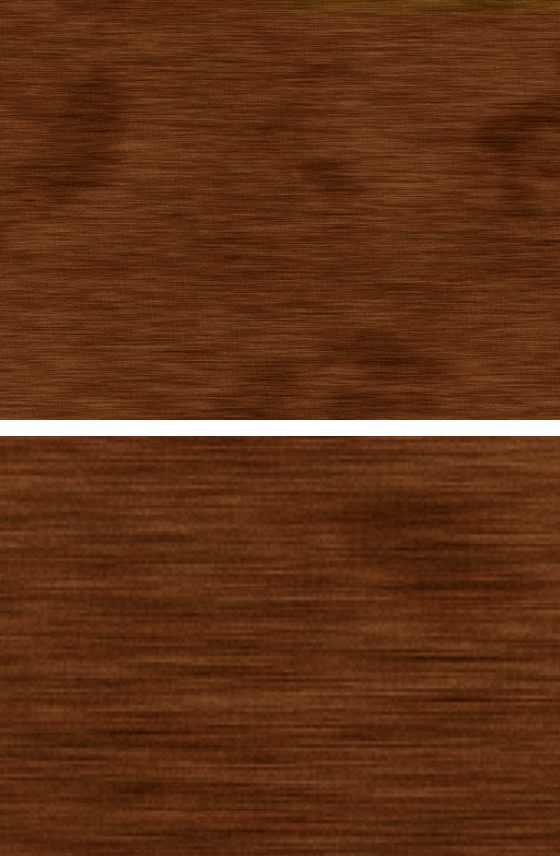
Top: the whole. Bottom: its middle third, enlarged.
This texture is drawn by a Shadertoy shader. Its source:

```glsl
// Dark brown brushed wood: layers of row-shifted value noise stretched along x
// make crisp hair-fine streaks, soft cloudy noise adds dark stains, and a
// three-stop ramp turns the summed tone into colour.

float hash(vec2 p) {
    return fract(sin(dot(p, vec2(127.1, 311.7))) * 43758.5453);
}

float noise(vec2 p) {
    vec2 i = floor(p), f = fract(p);
    f = f * f * (3.0 - 2.0 * f);
    return mix(mix(hash(i), hash(i + vec2(1, 0)), f.x),
               mix(hash(i + vec2(0, 1)), hash(i + vec2(1, 1)), f.x), f.y);
}

// One row of smooth noise, shifted at random so that rows do not line up
float fibreRow(float x, float row) {
    x += 17.0 * hash(vec2(row, 3.7));
    float i = floor(x);
    return mix(hash(vec2(i, row)), hash(vec2(i + 1.0, row)), smoothstep(0.0, 1.0, x - i));
}

// Long thin fibres, centred on zero
float fibres(vec2 p) {
    float row = floor(p.y);
    return mix(fibreRow(p.x, row), fibreRow(p.x, row + 1.0),
               smoothstep(0.0, 1.0, p.y - row)) - 0.5;
}

// Soft cloud of three octaves, about 0 to 1
float cloud(vec2 p) {
    float sum = 0.0, amp = 0.57;
    for (int k = 0; k < 3; k++) {
        sum += amp * noise(p);
        p = p * 2.03 + 11.3;
        amp *= 0.5;
    }
    return sum;
}

vec3 woodRamp(float t) {
    vec3 dark = vec3(0.29, 0.13, 0.037);
    vec3 mid = vec3(0.37, 0.181, 0.068);
    vec3 light = vec3(0.45, 0.25, 0.12);
    return mid + (mid - dark) * min(2.0 * t - 1.0, 0.0)
               + (light - mid) * max(2.0 * t - 1.0, 0.0);
}

void mainImage(out vec4 fragColor, in vec2 fragCoord) {
    vec2 p = fragCoord / iResolution.y;

    // Streaks from broad to hair-fine
    float tone = 0.58;
    tone += 0.28 * fibres(p * vec2(7.0, 70.0) + 5.0);
    tone += 0.48 * fibres(p * vec2(11.0, 190.0) + 31.0);
    tone += 0.72 * fibres(p * vec2(16.0, 384.0) + vec2(73.0, 73.5));
    tone += 0.48 * fibres(p * vec2(42.0, 384.0) + vec2(9.0, 511.5));

    // Sparse dark scratches and a pixel-fine speckle
    float scratch = fibres(p * vec2(10.0, 300.0) + 907.0);
    tone -= 0.30 * smoothstep(0.22, 0.42, scratch);
    tone += 0.46 * (noise(p * vec2(384.0, 384.0) + 0.5) - 0.5);

    // Broad light and shade, with a few soft dark stains
    tone += 0.58 * (cloud(p * vec2(3.2, 5.0) + 2.0) - 0.5);
    float stain = smoothstep(0.57, 0.80, cloud(p * vec2(5.0, 7.0) + 40.0));
    tone -= 0.50 * stain;

    vec3 colour = woodRamp(tone);

    // Red and ochre drift between neighbouring fibres
    float hue = fibres(p * vec2(9.0, 150.0) + 150.0);
    colour += hue * vec3(0.012, -0.014, -0.012);

    // Olive strip along the upper right edge
    float strip = smoothstep(0.967, 0.973, p.y) * smoothstep(0.58, 0.78, p.x);
    colour += strip * vec3(-0.01, 0.026, -0.015);

    fragColor = vec4(clamp(colour, 0.0, 1.0), 1.0);
}
```
